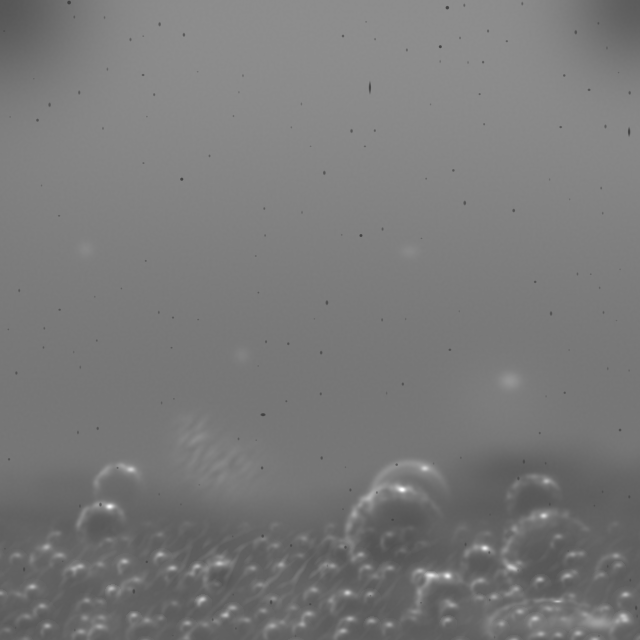
A WebGL 1 fragment shader for this texture:

```glsl
precision highp float;
// Grey, softly lit liquid under a microscope: a vertical gradient with dark upper
// corners, scattered dust, and a bank of blurred foam bubbles along the bottom.
// Bubbles are broken gaussian rims with glints; small ones come from hashed cells.
uniform vec2 u_resolution;

#define TOP_GRAY 0.552
#define MID_GRAY 0.463
#define FOAM_GRAY 0.375
#define FOAM_HEIGHT 0.225
#define CORNER_DARK 0.19
#define RIM_LIGHT 0.16
#define GLINT_LIGHT 0.36
#define DUST_CELLS 23.0
#define DUST_AMOUNT 0.34
#define GRAIN 0.008

vec2 hash2(vec2 p) {
  vec3 q = fract(p.xyx * vec3(0.1031, 0.1030, 0.0973));
  q += dot(q, q.yzx + 33.33);
  return fract((q.xx + q.yz) * q.zy);
}

float corner(vec2 cell, vec2 f, vec2 o) {
  return dot(hash2(cell + o) * 2.0 - 1.0, f - o);
}

float gradientNoise(vec2 p) {
  vec2 i = floor(p), f = fract(p);
  vec2 u = f * f * f * (f * (f * 6.0 - 15.0) + 10.0);
  return mix(mix(corner(i, f, vec2(0.0)), corner(i, f, vec2(1.0, 0.0)), u.x),
             mix(corner(i, f, vec2(0.0, 1.0)), corner(i, f, vec2(1.0)), u.x), u.y);
}

float spot(vec2 p, vec2 c, vec2 size) {
  vec2 d = (p - c) / size;
  return exp(-dot(d, d));
}

// Broken rim lit from angle a, a faint inner echo, a dark core and a glint.
float bubble(vec2 p, vec2 c, float r, float a, float gain, float broken) {
  vec2 d = p - c, lit = vec2(cos(a), sin(a));
  float l = length(d);
  if (l > r * 2.0) return 0.0;
  float w = 0.0035 + 0.055 * r;
  float rim = exp(-pow((l - r) / w, 2.0)) + 0.35 * exp(-pow((l - 0.8 * r) / w, 2.0));
  float facing = smoothstep(-0.5, 0.9, dot(d / max(l, 0.0001), lit));
  float core = 1.0 - smoothstep(0.4 * r, 0.95 * r, l);
  vec2 g = c + r * 0.95 * vec2(cos(a - 0.75), sin(a - 0.75));
  float glint = spot(p, g, vec2(0.0055, 0.004)) + 0.25 * spot(p, g, vec2(0.016, 0.011));
  return gain * (RIM_LIGHT * rim * facing * broken + GLINT_LIGHT * glint - 0.025 * core);
}

float smallBubbles(vec2 p, float cells, float broken) {
  float sum = 0.0;
  vec2 cell = floor(p * cells);
  for (int y = -1; y <= 1; y++) for (int x = -1; x <= 1; x++) {
    vec2 id = cell + vec2(float(x), float(y));
    vec2 h = hash2(id + cells), k = hash2(id + 71.3);
    float r = mix(0.18, 0.42, k.x) / cells;
    sum += bubble(p, (id + h) / cells, r, 1.5 + k.y, step(0.3, k.y) * 0.55 * k.y, broken);
  }
  return sum;
}

float fleck(vec2 p, vec2 c, vec2 size, float px) {
  vec2 d = p - c;
  return 1.0 - smoothstep(-0.6 * px, 0.9 * px, (length(d / size) - 1.0) * min(size.x, size.y));
}

float dust(vec2 p, float px) {
  vec2 id = floor(p * DUST_CELLS), h = hash2(id + 9.0), k = hash2(id + 47.0);
  vec2 c = (id + 0.1 + 0.8 * h) / DUST_CELLS;
  float s = mix(0.0008, 0.0018, k.y * k.y);
  float m = step(k.x, DUST_AMOUNT) * fleck(p, c, vec2(s, s * (0.8 + h.x)), px) * (0.35 + 0.4 * k.y);
  m = max(m, fleck(p, vec2(0.578, 0.863), vec2(0.0014, 0.0065), px));
  m = max(m, fleck(p, vec2(0.983, 0.794), vec2(0.0015, 0.005), px));
  m = max(m, fleck(p, vec2(0.699, 0.988), vec2(0.0024), px));
  m = max(m, fleck(p, vec2(0.688, 0.927), vec2(0.002), px));
  m = max(m, fleck(p, vec2(0.284, 0.720), vec2(0.0021), px));
  m = max(m, fleck(p, vec2(0.411, 0.352), vec2(0.0032, 0.002), px));
  m = max(m, fleck(p, vec2(0.564, 0.632), vec2(0.002), px));
  return max(m, fleck(p, vec2(0.108, 0.996), vec2(0.0026), px));
}

void main() {
  vec2 p = gl_FragCoord.xy / u_resolution;
  float px = 1.0 / min(u_resolution.x, u_resolution.y);
  // Liquid gradient and vignette
  float v = mix(MID_GRAY, TOP_GRAY, smoothstep(0.35, 0.97, p.y));
  v -= CORNER_DARK * (spot(p, vec2(0.0, 1.0), vec2(0.13)) + spot(p, vec2(1.0), vec2(0.11)));
  v -= 0.025 * exp(-p.x / 0.12) * smoothstep(0.4, 0.9, p.y);
  // Foam bank with an uneven blurred top
  float cloud = gradientNoise(p * vec2(8.0, 11.0)) + 0.5 * gradientNoise(p * 21.0 + 5.0);
  float edge = FOAM_HEIGHT + 0.035 * cloud + 0.045 * smoothstep(0.6, 0.82, p.x)
             - 0.035 * spot(p, vec2(0.44, p.y), vec2(0.12, 1.0));
  float foam = 1.0 - smoothstep(edge - 0.055, edge + 0.055, p.y);
  v = mix(v, FOAM_GRAY + 0.05 * cloud, foam);
  v -= 0.05 * spot(p, vec2(0.81, 0.27), vec2(0.11, 0.03)) + 0.03 * spot(p, vec2(0.1, 0.25), vec2(0.07, 0.025));
  // Diagonal streaks and out-of-focus haze
  vec2 q = vec2(p.x + p.y, p.y - p.x);
  float streak = gradientNoise(q * vec2(26.0, 65.0));
  float broken = clamp(0.75 + 1.4 * gradientNoise(p * 75.0), 0.15, 1.5);
  float wet = 1.0 - smoothstep(0.13, 0.2, p.y);
  v += wet * 0.16 * max(streak, 0.0) * (0.4 + spot(p, vec2(0.42, 0.13), vec2(0.17, 0.07)));
  v += (0.04 + 0.08 * streak) * (spot(p, vec2(0.3, 0.32), vec2(0.03)) + spot(p, vec2(0.35, 0.27), vec2(0.06, 0.04)));
  v += 0.10 * spot(p, vec2(0.797, 0.405), vec2(0.016, 0.013)) + 0.025 * spot(p, vec2(0.78, 0.38), vec2(0.075, 0.06));
  v += 0.04 * (spot(p, vec2(0.134, 0.61), vec2(0.012)) + spot(p, vec2(0.64, 0.607), vec2(0.014, 0.01)) + spot(p, vec2(0.378, 0.445), vec2(0.012)));
  // Small bubbles, then the large ones
  v += wet * (smallBubbles(p, 15.0, broken) + smallBubbles(p, 29.0, broken));
  v += bubble(p, vec2(0.620, 0.165), 0.074, 2.2, 1.1, broken) + bubble(p, vec2(0.640, 0.215), 0.061, 1.9, 0.65, 1.0);
  v += bubble(p, vec2(0.862, 0.125), 0.074, 2.5, 0.9, broken) + bubble(p, vec2(0.835, 0.215), 0.040, 1.8, 0.7, broken);
  v += bubble(p, vec2(0.695, 0.060), 0.042, 2.2, 1.0, broken) + bubble(p, vec2(0.160, 0.175), 0.037, 2.0, 1.0, broken);
  v += bubble(p, vec2(0.186, 0.235), 0.038, 1.8, 0.65, broken) + bubble(p, vec2(0.750, 0.120), 0.026, 2.0, 0.9, broken);
  v += bubble(p, vec2(0.540, 0.052), 0.023, 2.2, 0.7, broken) + bubble(p, vec2(0.345, 0.095), 0.026, 2.4, 0.7, broken);
  v += bubble(vec2(p.x, p.y * 2.2), vec2(0.86, 0.04), 0.098, 2.2, 0.7, broken);
  v += 0.2 * spot(p, vec2(0.935, 0.027), vec2(0.024, 0.010)) + 0.09 * spot(p, vec2(0.87, 0.025), vec2(0.07, 0.015));
  // Dust and sensor grain
  v = mix(v, 0.22, 0.85 * dust(p, px));
  v += GRAIN * gradientNoise(p * 190.0);
  gl_FragColor = vec4(vec3(clamp(v, 0.0, 1.0)), 1.0);
}
```
